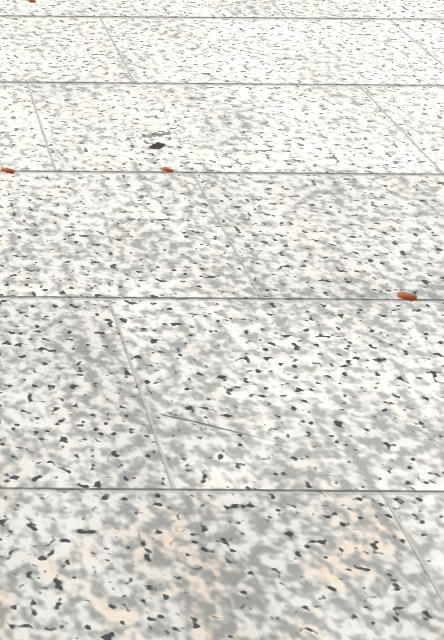
This texture is drawn by a Shadertoy shader. Its source:

```glsl
// Speckled granite paving seen in perspective: staggered slabs recede upward.
// Each point is projected to ground coordinates, where gradient noise makes
// mineral grains; joints, a crack, a stain and fallen leaves lie on top.
#define HORIZON 1.678        // height of the vanishing point
#define VANISH_X -0.221      // its horizontal position
#define ROW_SCALE 5.517      // slab rows per unit of inverse depth
#define ROW_SHIFT 3.822
#define SLAB_WIDTH 0.64
#define STAGGER 0.217        // shift of every second row
#define GRAIN 80.0           // grain frequency on the ground
#define JOINT 0.0011         // half width of the cross joints
#define SIDE_JOINT 0.0019    // half width of the receding joints
#define FLECK_LEVEL 0.27     // higher gives fewer dark flecks

float hash(vec2 p) {
    p = fract(p * vec2(0.1031, 0.1147));
    p += dot(p, p.yx + 33.33);
    return fract((p.x + p.y) * p.x * 41.7);
}

vec2 gradientAt(vec2 cell) {
    float angle = 6.2832 * hash(cell + 217.0);
    return vec2(cos(angle), sin(angle));
}

float noise(vec2 p) {
    vec2 i = floor(p), f = p - i;
    vec2 u = f * f * f * (f * (f * 6.0 - 15.0) + 10.0), e = vec2(0.0, 1.0);
    float low = mix(dot(gradientAt(i), f),
                    dot(gradientAt(i + e.yx), f - e.yx), u.x);
    float high = mix(dot(gradientAt(i + e), f - e),
                     dot(gradientAt(i + 1.0), f - 1.0), u.x);
    return mix(low, high, u.y);
}

float fbm(vec2 p) {
    return noise(p) + 0.5 * noise(p * 2.07 + 31.7);
}

// Coverage of a line or shape at signed distance d
float cover(float d) {
    float soft = 0.8 / iResolution.y;
    return 1.0 - smoothstep(-soft, soft, d);
}

// Distance to a tilted ellipse, approximate
float ellipse(vec2 p, vec2 radius, float tilt) {
    float c = cos(tilt), s = sin(tilt);
    p = vec2(c * p.x + s * p.y, c * p.y - s * p.x);
    return (length(p / radius) - 1.0) * radius.y;
}

void mainImage(out vec4 fragColor, in vec2 fragCoord) {
    vec2 p = fragCoord / iResolution.y;

    // Ground projection and slab layout
    float depth = HORIZON - (p.y + 0.0075 * p.x - 0.0026);
    float across = (p.x - VANISH_X) / depth;
    float row = ROW_SCALE / depth - ROW_SHIFT;
    float n = floor(row);
    float column = (across - 0.342 + 0.008 * n - STAGGER * mod(n, 2.0)) / SLAB_WIDTH;
    float slab = hash(vec2(floor(column), n) + 40.0) - 0.5;
    vec2 ground = vec2(across, row * 0.36);
    vec2 grainPos = ground * GRAIN + 50.0 * slab;

    // Light falls off toward the viewer; broad patches vary the stone
    float far = smoothstep(0.45, 0.88, p.y);
    float near = 1.0 - smoothstep(0.12, 0.3, p.y);
    float patches = fbm(ground * 7.0 + 9.0);
    float mottle = fbm(grainPos * 0.75);
    float fine = noise(grainPos * 1.9 + 70.0);
    float light = smoothstep(-0.5, 0.4, mottle + 0.35 * fine + 0.25 * patches + 0.25 * far);
    float tone = mix(0.69, 0.955, light) + 0.045 * far + 0.05 * slab + 0.05 * patches;
    tone += 0.03 * smoothstep(0.2, 0.6, p.x) - 0.025 * near;
    vec3 color = tone * vec3(1.0, 0.998, 0.972);

    // Warm feldspar areas, strongest in the nearest row
    float warm = smoothstep(-0.15, 0.4, fbm(ground * 11.0 + 3.0)) * (0.25 + 0.75 * near);
    color *= mix(vec3(1.0), vec3(1.04, 0.975, 0.925), warm * light);

    // Dark mica flecks, clustered near the viewer
    float cluster = 0.12 * patches + near * 0.22 * noise(ground * 20.0 + 5.0);
    float fleckField = fbm(grainPos * vec2(0.9, 1.05) + 120.0) + cluster;
    float fleck = smoothstep(FLECK_LEVEL, FLECK_LEVEL + 0.3, fleckField);
    vec3 mica = mix(vec3(0.26, 0.27, 0.28), vec3(0.45, 0.46, 0.45), far);
    color = mix(color, mica, fleck * (0.85 - 0.15 * far));

    // Receding joints: pale mortar with a shaded edge
    float side = (column - round(column)) * SLAB_WIDTH * depth;
    float width = SIDE_JOINT * depth;
    float wear = 0.8 + 0.4 * noise(ground * 60.0);
    color = mix(color, vec3(0.49), 0.5 * cover(abs(side + width) - 0.6 * width));
    color = mix(color, vec3(0.80, 0.80, 0.78), wear * 0.9 * cover(abs(side) - width));

    // Cross joints: dark gap with a pale lip below
    float cross = (row - round(row)) * depth * depth / ROW_SCALE;
    float gap = JOINT * depth;
    color = mix(color, vec3(0.78, 0.78, 0.76), 0.7 * cover(abs(cross + 2.2 * gap) - 1.2 * gap));
    color = mix(color, vec3(0.38, 0.38, 0.37), wear * 0.9 * cover(abs(cross) - gap));

    // Hairline crack
    float along = (p.x - 0.245) / 0.215;
    float crack = abs(p.y - 0.355 + 0.052 * along + 0.003 * noise(vec2(along * 5.0, 2.0)));
    float span = smoothstep(0.0, 0.05, along) * (1.0 - smoothstep(0.4, 1.0, along));
    color = mix(color, vec3(0.38), 0.75 * span * cover(crack - 0.0011));

    // Stain with a faint smear
    float ragged = 0.002 * noise(p * 180.0);
    color = mix(color, vec3(0.24, 0.23, 0.21), 0.9 * cover(ellipse(p - vec2(0.246, 0.772), vec2(0.012, 0.005), 0.1) + ragged));
    color = mix(color, vec3(0.45, 0.42, 0.38), 0.6 * cover(ellipse(p - vec2(0.242, 0.789), vec2(0.03, 0.003), 0.12) + 2.0 * ragged));

    // Fallen leaves: centre and length
    vec3 leaves[4] = vec3[4](vec3(0.636, 0.537, 0.017), vec3(0.261, 0.735, 0.009),
                            vec3(0.012, 0.734, 0.011), vec3(0.05, 0.999, 0.007));
    for (int i = 0; i < 4; i++) {
        vec2 offset = p - leaves[i].xy;
        float size = leaves[i].z;
        float leaf = ellipse(offset, size * vec2(1.0, 0.36), -0.25) + ragged;
        vec3 rust = mix(vec3(0.48, 0.25, 0.17), vec3(0.80, 0.48, 0.34), smoothstep(-0.3, 0.3, offset.y / size));
        color = mix(color, rust, cover(leaf));
    }
    fragColor = vec4(clamp(color, 0.0, 1.0), 1.0);
}
```
